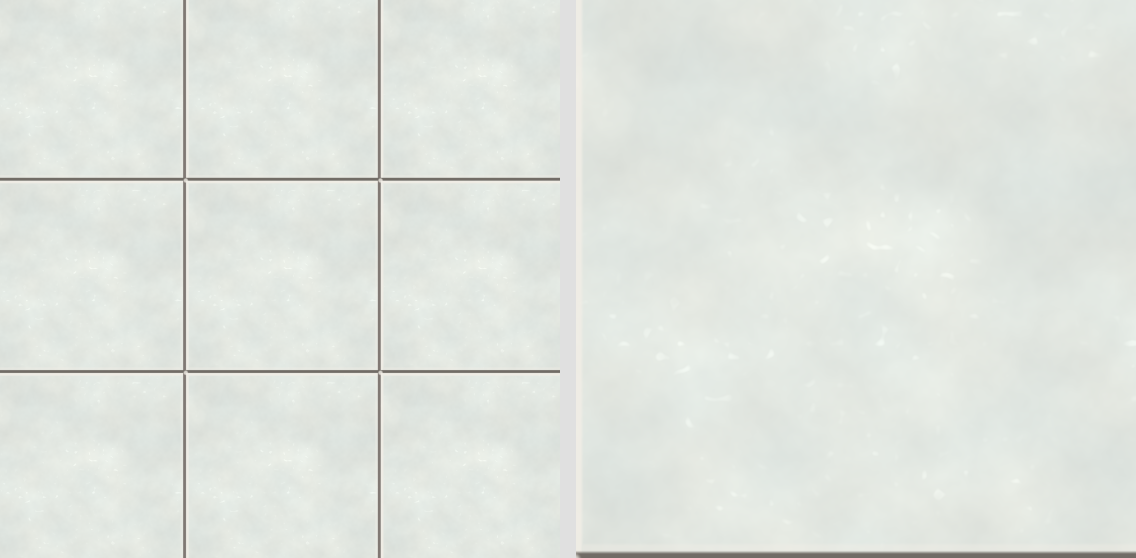
Left, the full canvas; right, a detail of the centre.
A Shadertoy shader for this texture:

```glsl
// Pale grey-green stone tiles, three by three with the outer ones cropped.
// Every tile carries the same clouded gradient noise; thin dark joints with
// cream bevels are drawn from the signed distance to the nearest grid line.

#define PITCH vec2(0.3477, 0.3446)   // tile spacing, in canvas units
#define JOINT vec2(0.3296, 0.3342)   // position of one joint crossing
#define JOINT_WIDTH 0.0051
#define BEVEL_WIDTH 0.0048
#define CLOUD_SCALE 4.0              // noise cells across a tile
#define CLOUD_CONTRAST 0.85
#define SPECKLE 0.05
#define STONE_DARK vec3(0.842, 0.862, 0.842)
#define STONE_LIGHT vec3(0.932, 0.952, 0.925)
#define BEVEL_COLOR vec3(0.945, 0.930, 0.900)
#define JOINT_ACROSS vec3(0.445, 0.425, 0.400)
#define JOINT_UPRIGHT vec3(0.500, 0.470, 0.450)

// Random unit vector for a lattice point
vec2 gradientAt(vec2 cell) {
    vec3 p = fract(cell.xyx * vec3(0.1031, 0.1030, 0.0973));
    p += dot(p, p.yzx + 33.33);
    float angle = 6.28319 * fract((p.x + p.y) * p.z);
    return vec2(cos(angle), sin(angle));
}

float gradientNoise(vec2 p) {
    vec2 cell = floor(p);
    vec2 f = p - cell;
    vec2 w = f * f * f * (f * (f * 6.0 - 15.0) + 10.0);
    float a = dot(gradientAt(cell), f);
    float b = dot(gradientAt(cell + vec2(1, 0)), f - vec2(1, 0));
    float c = dot(gradientAt(cell + vec2(0, 1)), f - vec2(0, 1));
    float d = dot(gradientAt(cell + vec2(1, 1)), f - vec2(1, 1));
    return mix(mix(a, b, w.x), mix(c, d, w.x), w.y);
}

// Layered noise, rotated at each octave to hide the lattice
float clouds(vec2 p) {
    float sum = 0.0, amplitude = 0.5;
    for (int i = 0; i < 5; i++) {
        sum += amplitude * gradientNoise(p);
        p = mat2(1.6, 1.2, -1.2, 1.6) * p + 17.3;
        amplitude *= 0.62;
    }
    return sum;
}

// Soft round patch of light
float glow(vec2 p, vec2 center, vec2 radius) {
    vec2 d = (p - center) / radius;
    return exp(-dot(d, d));
}

vec3 stone(vec2 p) {
    // Broad light and shade, then clouding
    float tone = 0.46 + CLOUD_CONTRAST * clouds(p * CLOUD_SCALE + 5.0);
    tone += 0.22 * glow(p, vec2(0.50, 0.54), vec2(0.24, 0.12));
    tone += 0.20 * glow(p, vec2(0.55, 0.93), vec2(0.20, 0.08));
    tone += 0.16 * glow(p, vec2(0.40, 0.20), vec2(0.26, 0.18));
    tone -= 0.14 * glow(p, vec2(0.82, 0.68), vec2(0.24, 0.22));
    tone -= 0.10 * glow(p, vec2(0.25, 0.77), vec2(0.25, 0.14));
    tone -= 0.12 * glow(p, vec2(0.80, 0.04), vec2(0.35, 0.10));
    vec3 color = mix(STONE_DARK, STONE_LIGHT, clamp(tone, 0.0, 1.1));

    // Faint warm stains and small pale flecks
    float stain = gradientNoise(p * 7.0 + 40.0);
    color += 0.012 * stain * vec3(1.0, 0.0, -0.6);
    float fleck = smoothstep(0.32, 0.55, gradientNoise(p * 42.0 + 9.0));
    return color + SPECKLE * fleck * smoothstep(0.4, 0.75, tone);
}

// Coverage of a band of given half width, with soft edges
vec2 band(vec2 d, float halfWidth, float soft) {
    return 1.0 - smoothstep(halfWidth - soft, halfWidth + soft, abs(d));
}

void mainImage(out vec4 fragColor, in vec2 fragCoord) {
    vec2 uv = fragCoord / iResolution.xy;
    vec2 grid = (uv - JOINT) / PITCH;
    vec2 local = fract(grid);
    vec2 toJoint = (fract(grid + 0.5) - 0.5) * PITCH;
    float soft = max(0.0013, 0.7 / min(iResolution.x, iResolution.y));

    vec3 color = stone(local);

    // Bevels: strong right of and below each joint, faint on the other side
    vec2 litSide = vec2(1.0, -1.0);
    float offset = 0.5 * (JOINT_WIDTH + BEVEL_WIDTH);
    vec2 lit = band(toJoint - litSide * offset, 0.5 * BEVEL_WIDTH, soft);
    vec2 faint = band(toJoint + litSide * offset, 0.5 * BEVEL_WIDTH, soft);
    float bevel = max(max(lit.x, lit.y), 0.45 * max(faint.x, faint.y));
    color = mix(color, BEVEL_COLOR, 0.85 * bevel);

    // Joints
    vec2 joint = band(toJoint, 0.5 * JOINT_WIDTH, soft);
    color = mix(color, JOINT_UPRIGHT, joint.x);
    color = mix(color, JOINT_ACROSS, joint.y);

    // Pale chip where joints cross
    float chip = length(toJoint - litSide * 0.0022);
    color = mix(color, BEVEL_COLOR, 0.8 * (1.0 - smoothstep(0.002, 0.0055, chip)));

    fragColor = vec4(clamp(color, 0.0, 1.0), 1.0);
}
```
